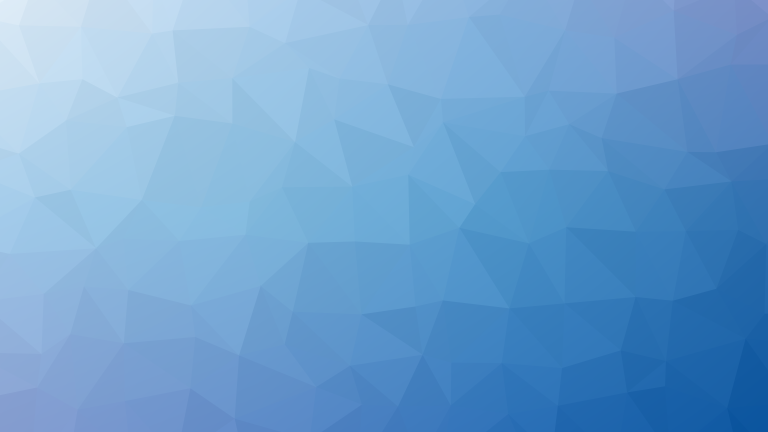
Give the GLSL for this background, as a Shadertoy shader.

```glsl
// Low-poly backdrop: a soft blue colour field seen through triangular facets.
// A jittered grid is split into triangles along each quad's shorter diagonal;
// every facet leans towards the colour of the field at its own centre.

const float ROWS = 8.0;          // grid cells over the canvas height
const float JITTER = 0.36;       // vertex offset, in cells
const float FLATNESS = 0.65;     // 0 = smooth field, 1 = flat facets
const float SHADE_RANGE = 0.028; // random brightness spread between facets
const float SEED = 17.0;

// Colour field: rows from bottom to top, columns from left to right
const int FIELD_COLUMNS = 4;
const int FIELD_ROWS = 3;
const vec3 FIELD[12] = vec3[12](
    vec3(0.53, 0.62, 0.82), vec3(0.37, 0.54, 0.78),
    vec3(0.16, 0.43, 0.71), vec3(0.03, 0.32, 0.61),
    vec3(0.63, 0.79, 0.91), vec3(0.50, 0.72, 0.86),
    vec3(0.32, 0.60, 0.80), vec3(0.18, 0.44, 0.69),
    vec3(0.88, 0.93, 0.97), vec3(0.68, 0.81, 0.92),
    vec3(0.53, 0.70, 0.87), vec3(0.48, 0.56, 0.78));

vec2 hash22(vec2 p) {
    vec3 q = fract(vec3(p.xyx + SEED) * vec3(0.1031, 0.1030, 0.0973));
    q += dot(q, q.yzx + 33.33);
    return fract((q.xx + q.yz) * q.zy);
}

// Bilinear colour at a position in grid units
vec3 fieldColor(vec2 gridPos) {
    vec2 uv = gridPos / ROWS * vec2(iResolution.y / iResolution.x, 1.0);
    vec2 s = clamp(uv, 0.0, 1.0) * vec2(FIELD_COLUMNS - 1, FIELD_ROWS - 1);
    ivec2 cell = min(ivec2(s), ivec2(FIELD_COLUMNS - 2, FIELD_ROWS - 2));
    vec2 t = s - vec2(cell);
    int k = cell.y * FIELD_COLUMNS + cell.x;
    vec3 lower = mix(FIELD[k], FIELD[k + 1], t.x);
    vec3 upper = mix(FIELD[k + FIELD_COLUMNS], FIELD[k + FIELD_COLUMNS + 1], t.x);
    return mix(lower, upper, t.y);
}

vec2 vertexAt(vec2 id) {
    return id + 0.5 + JITTER * (2.0 * hash22(id) - 1.0);
}

float cross2(vec2 a, vec2 b) {
    return a.x * b.y - a.y * b.x;
}

// Signed distance to the line a-b, positive on its left
float edgeDistance(vec2 p, vec2 a, vec2 b) {
    return cross2(b - a, p - a) / length(b - a);
}

// Adds one facet, weighted by its antialiased coverage
void addFacet(inout vec4 sum, vec2 p, vec2 a, vec2 b, vec2 c, float pixel) {
    float winding = sign(cross2(b - a, c - a));
    float inside = min(edgeDistance(p, a, b) * winding,
                   min(edgeDistance(p, b, c) * winding,
                       edgeDistance(p, c, a) * winding));
    float coverage = clamp(inside / pixel + 0.5, 0.0, 1.0);
    vec2 center = (a + b + c) / 3.0;
    float shade = (hash22(floor(center * 64.0)).x - 0.5) * SHADE_RANGE;
    vec3 color = mix(fieldColor(p), fieldColor(center), FLATNESS) + shade;
    sum += vec4(color, 1.0) * coverage;
}

void mainImage(out vec4 fragColor, in vec2 fragCoord) {
    float pixel = ROWS / iResolution.y;
    vec2 p = fragCoord * pixel;
    vec2 base = floor(p - 0.5);

    // A faint base weight keeps the field visible between facets
    vec4 sum = vec4(fieldColor(p), 1.0) * 0.001;

    // Split the nearby quads into two triangles each
    for (int j = -1; j <= 1; j++) {
        for (int i = -1; i <= 1; i++) {
            vec2 id = base + vec2(i, j);
            vec2 a = vertexAt(id);
            vec2 b = vertexAt(id + vec2(1, 0));
            vec2 c = vertexAt(id + vec2(1, 1));
            vec2 d = vertexAt(id + vec2(0, 1));
            if (distance(a, c) < distance(b, d)) {
                addFacet(sum, p, a, b, c, pixel);
                addFacet(sum, p, a, c, d, pixel);
            } else {
                addFacet(sum, p, a, b, d, pixel);
                addFacet(sum, p, b, c, d, pixel);
            }
        }
    }
    fragColor = vec4(sum.rgb / sum.a, 1.0);
}
```
